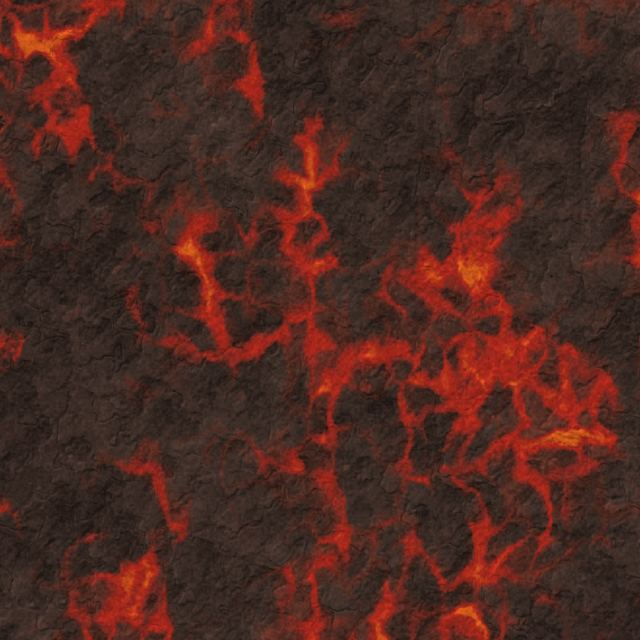
Give the GLSL for this texture, as a three.js fragment shader.

```glsl
#define PLATE_SCALE 7.0
#define CHIP_SCALE 17.0
#define FLOW_SCALE 6.5
#define ROCK_SCALE 30.0
#define WARP 0.1
#define LAVA_LEVEL 0.36
#define RELIEF 1.4
#define GRAIN 0.32

varying vec2 vUv;

// Sine-free hashes
float hash(vec2 p) {
  vec3 h = fract(vec3(p.xyx) * 0.1031);
  h += dot(h, h.yzx + 33.33);
  return fract((h.x + h.y) * h.z);
}

vec2 hash2(vec2 p) {
  return vec2(hash(p), hash(p + 71.7));
}

float noise(vec2 p) {
  vec2 cell = floor(p);
  vec2 f = fract(p);
  f = f * f * (3.0 - 2.0 * f);
  float low = mix(hash(cell), hash(cell + vec2(1.0, 0.0)), f.x);
  float high = mix(hash(cell + vec2(0.0, 1.0)), hash(cell + 1.0), f.x);
  return mix(low, high, f.y);
}

float fbm(vec2 p) {
  float sum = 0.0;
  float weight = 0.5;
  for (int i = 0; i < 4; i++) {
    sum += weight * noise(p);
    p = mat2(1.6, 1.2, -1.2, 1.6) * p + 13.7;
    weight *= 0.5;
  }
  return sum / 0.9375;
}

// Web of gaps between rounded cells: 1 in the gap, 0 on the stone
float gapWeb(vec2 p, float width) {
  vec2 cell = floor(p);
  float nearest = 8.0;
  float second = 8.0;
  for (int y = -1; y <= 1; y++) {
    for (int x = -1; x <= 1; x++) {
      vec2 id = cell + vec2(float(x), float(y));
      float d = length(id + 0.1 + 0.8 * hash2(id) - p);
      second = min(second, max(nearest, d));
      nearest = min(nearest, d);
    }
  }
  return 1.0 - smoothstep(0.0, width, second - nearest);
}

// Crusty surface: rough lumps split by sharp creases
float rockHeight(vec2 p) {
  float lumps = fbm(p * ROCK_SCALE);
  float crease = abs(fbm(p * ROCK_SCALE * 0.8 + 2.0 * lumps + 53.0) - 0.5);
  return 0.65 * lumps + 0.2 + 0.5 * min(crease * 2.5, 0.4);
}

void main() {
  vec2 p = vUv + 3.0;
  vec2 warp = vec2(fbm(p * 11.0), fbm(p * 11.0 + 37.0)) - 0.5;
  vec2 q = (p + WARP * warp) * vec2(1.15, 0.87);

  // Surface relief lit from the upper left, with fine grain
  float height = rockHeight(p);
  float slope = height - rockHeight(p + vec2(-0.002, 0.003));
  float grain = 0.5 * noise(p * 200.0) + 0.5 * noise(p.yx * 330.0) - 0.5;
  float broad = fbm(p * 6.0 + 91.0) - 0.5;

  // Heat gathers in patches and follows the gaps between stones
  float heat = 2.2 * (fbm(q * FLOW_SCALE + 5.0) - 0.5)
    + 0.45 * (gapWeb(q * PLATE_SCALE, 0.5) - 0.4)
    + 0.45 * (gapWeb(q * CHIP_SCALE + 9.0, 0.55) - 0.4)
    + 0.25 * (height - 0.6);

  // Charred rock, warmer close to the heat
  float tone = 0.46 + RELIEF * slope + 1.5 * GRAIN * grain
    + 0.9 * (height - 0.6) + 0.5 * broad;
  vec3 rock = mix(vec3(0.115, 0.085, 0.072), vec3(0.325, 0.238, 0.207), clamp(tone, 0.0, 1.3));
  float scorch = smoothstep(LAVA_LEVEL - 0.45, LAVA_LEVEL, heat + 0.5 * broad);
  rock *= mix(vec3(0.99, 1.0, 1.0), vec3(1.35, 0.97, 0.88), scorch);

  // Lava from dull ember through red to small orange cores
  float glow = heat - LAVA_LEVEL + 0.1 * grain;
  vec3 lava = mix(vec3(0.43, 0.16, 0.13), vec3(0.64, 0.15, 0.105), smoothstep(0.02, 0.36, glow));
  float core = glow + 0.6 * (fbm(p * vec2(24.0, 15.0)) - 0.5);
  lava = mix(lava, vec3(0.8, 0.34, 0.1), smoothstep(0.38, 0.75, core));
  lava *= 1.0 + 0.9 * slope + 0.9 * GRAIN * grain;

  gl_FragColor = vec4(mix(rock, lava, smoothstep(-0.08, 0.13, glow)), 1.0);
}
```
